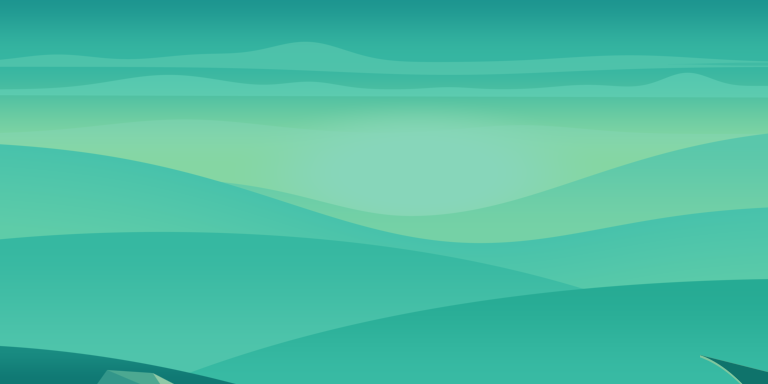
Give the GLSL for this background, as a Shadertoy shader.

```glsl
// Layered teal hills under a hazy green sky with soft cloud bands.
#define SKY_TOP vec3(0.11, 0.58, 0.56)
#define SKY_MID vec3(0.21, 0.71, 0.63)
#define SKY_LOW vec3(0.52, 0.84, 0.64)
#define GLOW_COLOR vec3(0.53, 0.84, 0.73)
#define HAZE_COLOR vec3(0.36, 0.79, 0.69)
#define GLOW_CENTER vec2(1.09, 0.55)
#define GLOW_RADII vec2(0.50, 0.20)

// Antialiased coverage of a signed height, positive inside.
float cover(float d) {
    float soft = 0.8 / iResolution.y;
    return smoothstep(-soft, soft, d);
}

float bump(float x, float center, float width) {
    float t = (x - center) / width;
    return exp(-t * t);
}

// Valley with its own rise and width on each side (x = left, y = right).
float valley(float x, float center, float base, vec2 rise, vec2 width) {
    float side = step(center, x);
    float r = mix(rise.x, rise.y, side);
    float w = mix(width.x, width.y, side);
    return base + r * (1.0 - bump(x, center, w));
}

// Rounded crest falling away on both sides.
float dome(float x, float center, float top, float quad, float quart) {
    float d2 = (x - center) * (x - center);
    return top - quad * d2 - quart * d2 * d2;
}

// Coverage to the right of the line from a (low) to b (high).
float rightOf(vec2 p, vec2 a, vec2 b) {
    vec2 dir = normalize(b - a);
    return cover(dot(p - a, vec2(dir.y, -dir.x)));
}

vec3 sky(vec2 p) {
    vec3 color = mix(SKY_MID, SKY_TOP, smoothstep(0.85, 1.02, p.y));
    color = mix(color, SKY_LOW, smoothstep(0.85, 0.60, p.y));
    float glow = 1.0 - smoothstep(0.35, 1.0, length((p - GLOW_CENTER) / GLOW_RADII));
    return mix(color, GLOW_COLOR, glow);
}

vec3 addClouds(vec3 color, vec2 p) {
    float x = p.x;

    // Upper band, with a thin streak cut out at the right
    float top = 0.838 + 0.020 * bump(x, 0.15, 0.14) + 0.020 * bump(x, 0.53, 0.16)
              + 0.052 * bump(x, 0.80, 0.14) + 0.018 * bump(x, 1.64, 0.25);
    float bottom = 0.826 - 0.021 * bump(x, 1.17, 0.42);
    float streak = 0.004 * smoothstep(1.74, 1.95, x) - abs(p.y - 0.833);
    float mask = cover(top - p.y) * cover(p.y - bottom);
    mask *= 1.0 - 0.6 * cover(streak) * step(1.74, x);
    color = mix(color, HAZE_COLOR, 0.62 * mask);

    // Middle band
    top = 0.767 + 0.038 * bump(x, 0.44, 0.20) + 0.019 * bump(x, 0.81, 0.10)
        + 0.006 * bump(x, 1.17, 0.08) + 0.012 * bump(x, 1.53, 0.12)
        + 0.043 * bump(x, 1.79, 0.09) + 0.009 * bump(x, 2.0, 0.12);
    mask = cover(top - p.y) * cover(p.y - 0.752 + 0.003 * x);
    color = mix(color, HAZE_COLOR + 0.03, 0.62 * mask);

    // Lower band, fading downward
    top = 0.651 + 0.038 * bump(x, 0.48, 0.30) + 0.023 * bump(x, 1.36, 0.22);
    mask = cover(top - p.y) * smoothstep(0.57, 0.66, p.y);
    return mix(color, GLOW_COLOR, 0.38 * mask);
}

vec3 addHills(vec3 color, vec2 p) {
    // Far valley
    float crest = valley(p.x, 1.07, 0.4375, vec2(0.10, 0.24), vec2(0.337, 0.619));
    vec3 fill = mix(vec3(0.46, 0.82, 0.65), vec3(0.35, 0.78, 0.67), smoothstep(0.38, 0.65, p.y));
    color = mix(color, fill, cover(crest - p.y));

    // Broad middle valley
    crest = valley(p.x, 1.25, 0.367, vec2(0.27, 0.10), vec2(0.715, 0.463));
    fill = mix(vec3(0.28, 0.76, 0.67), vec3(0.37, 0.80, 0.66), clamp((crest - p.y) / 0.22, 0.0, 1.0));
    color = mix(color, fill, cover(crest - p.y));

    // Left dome
    crest = dome(p.x, 0.42, 0.396, 0.107, 0.013);
    fill = mix(vec3(0.31, 0.77, 0.67), vec3(0.21, 0.72, 0.63), smoothstep(0.05, 0.39, p.y));
    color = mix(color, fill, cover(crest - p.y));

    // Right dome
    crest = dome(p.x, 2.1, 0.274, 0.075, 0.0077);
    fill = mix(vec3(0.22, 0.73, 0.64), vec3(0.15, 0.67, 0.58), smoothstep(0.0, 0.26, p.y));
    color = mix(color, fill, cover(crest - p.y));

    // Dark foreground slope
    crest = 0.099 - 0.06 * p.x - 0.165 * p.x * p.x;
    fill = mix(vec3(0.06, 0.47, 0.45), vec3(0.10, 0.55, 0.51), smoothstep(0.0, 0.10, p.y));
    return mix(color, fill, cover(crest - p.y));
}

vec3 addForeground(vec3 color, vec2 p) {
    // Faceted rock
    float rock = rightOf(p, vec2(0.253, 0.0), vec2(0.279, 0.0365))
               * (1.0 - rightOf(p, vec2(0.453, 0.0), vec2(0.398, 0.0286)))
               * cover(0.0365 - 0.066 * (p.x - 0.279) - p.y);
    vec3 stone = mix(vec3(0.20, 0.59, 0.54), vec3(0.30, 0.66, 0.57),
                     rightOf(p, vec2(0.365, 0.0), vec2(0.279, 0.0365)));
    stone = mix(stone, vec3(0.56, 0.79, 0.65), rightOf(p, vec2(0.417, 0.0), vec2(0.398, 0.0286)));
    color = mix(color, stone, rock);

    // Curved leaf with a pale lower rim
    float d = p.x - 1.823;
    float upper = cover(0.0755 - 0.25 * d - p.y) * step(0.0, d);
    float lower = p.y - (0.0755 - 0.35 * d - 3.0 * d * d);
    color = mix(color, vec3(0.50, 0.78, 0.62), upper * cover(lower + 0.006));
    return mix(color, vec3(0.06, 0.45, 0.42), upper * cover(lower));
}

void mainImage(out vec4 fragColor, in vec2 fragCoord) {
    vec2 p = fragCoord / iResolution.xy * vec2(2.0, 1.0);
    vec3 color = addClouds(sky(p), p);
    color = addHills(color, p);
    fragColor = vec4(addForeground(color, p), 1.0);
}
```
